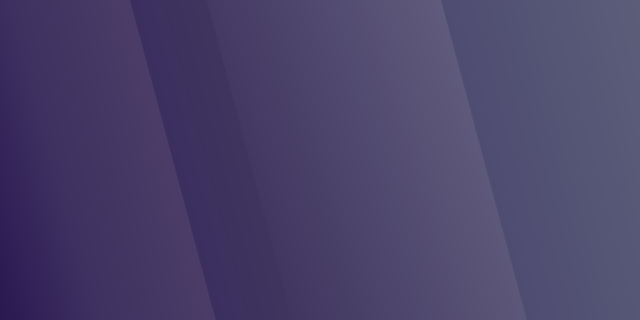
A WebGL 1 fragment shader for this background:

```glsl
precision highp float;
// Slanted translucent violet panels, brightening from lower left to upper right.
uniform vec2 u_resolution;

const float SLANT = 0.268;        // sideways lean per unit of height
const float FIRST_EDGE = 0.674;   // panel borders along the slanted axis
const float SECOND_EDGE = 0.914;
const float THIRD_EDGE = 1.646;
const float FAR_CORNER = 2.268;

const vec3 DEEP_VIOLET = vec3(0.160, 0.092, 0.318);
const vec3 DUSK_VIOLET = vec3(0.243, 0.190, 0.376);
const vec3 MAUVE = vec3(0.290, 0.238, 0.404);
const vec3 SHADOW_INDIGO = vec3(0.230, 0.184, 0.374);
const vec3 SHADOW_PLUM = vec3(0.244, 0.206, 0.366);
const vec3 MUTED_PURPLE = vec3(0.255, 0.214, 0.382);
const vec3 PALE_LILAC = vec3(0.364, 0.346, 0.474);
const vec3 SLATE_VIOLET = vec3(0.308, 0.298, 0.442);
const vec3 SLATE_BLUE = vec3(0.357, 0.369, 0.474);

// Linear colour ramp between two positions
vec3 ramp(vec3 startColor, vec3 endColor, float start, float end, float pos) {
  return mix(startColor, endColor, clamp((pos - start) / (end - start), 0.0, 1.0));
}

// Antialiased step across a panel border
float border(float edge, float pos, float softness) {
  return smoothstep(edge - softness, edge + softness, pos);
}

void main() {
  vec2 p = gl_FragCoord.xy / u_resolution.y;
  float aspect = u_resolution.x / u_resolution.y;
  p.x *= 2.0 / aspect;
  float across = p.x + SLANT * p.y;
  float softness = 1.0 / u_resolution.y;

  // Colour of each panel
  vec3 leftPanel = ramp(DEEP_VIOLET, DUSK_VIOLET, 0.0, 0.30, across);
  leftPanel = mix(leftPanel, MAUVE, clamp((across - 0.30) / (FIRST_EDGE - 0.30), 0.0, 1.0));
  vec3 shadowPanel = ramp(SHADOW_INDIGO, SHADOW_PLUM, FIRST_EDGE, SECOND_EDGE, across);
  vec3 widePanel = ramp(MUTED_PURPLE, PALE_LILAC, SECOND_EDGE, THIRD_EDGE, across);
  vec3 rightPanel = ramp(SLATE_VIOLET, SLATE_BLUE, THIRD_EDGE, FAR_CORNER, across);

  // The wide panel catches slightly more light toward the top
  widePanel += 0.014 * (p.y - 0.2);

  // Join the panels from left to right
  vec3 color = mix(leftPanel, shadowPanel, border(FIRST_EDGE, across, softness));
  color = mix(color, widePanel, border(SECOND_EDGE, across, softness));
  color = mix(color, rightPanel, border(THIRD_EDGE, across, softness));
  gl_FragColor = vec4(color, 1.0);
}
```
